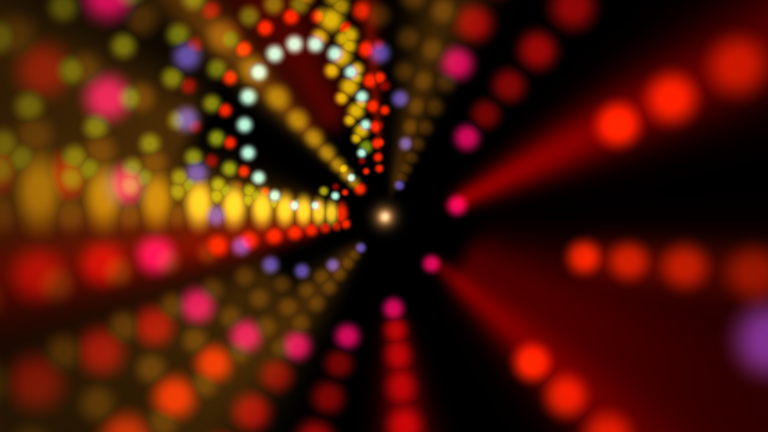
A WebGL 2 fragment shader for this background:

```glsl
#version 300 es
precision highp float;
uniform vec2 u_resolution;
out vec4 fragColor;

const vec2 VANISH = vec2(0.891, 0.498);
const float STEP = 1.23;
const vec3 PINK = vec3(0.80, 0.03, 0.33);
const vec3 RED = vec3(0.50, 0.02, 0.02);
const vec3 ORANGE = vec3(0.95, 0.15, 0.01);
const vec3 YELLOW = vec3(0.85, 0.68, 0.04);
const vec3 LIME = vec3(0.46, 0.55, 0.06);
const vec3 BROWN = vec3(0.26, 0.15, 0.02);
const vec3 LAVENDER = vec3(0.34, 0.27, 0.62);
const vec3 ICE = vec3(0.74, 0.97, 0.86);

float hash(float n) {
    return fract(sin(n * 127.1) * 43758.5453);
}

float disc(vec2 q, float radius) {
    return 1.0 - smoothstep(0.25, 1.45, length(q) / radius);
}

// Soft cone of light opening away from its origin
float beam(vec2 p, vec2 origin, vec2 axis, float spread, float start) {
    vec2 q = p - origin, dir = normalize(axis);
    float along = dot(q, dir);
    float across = dot(q, vec2(-dir.y, dir.x)) / max(along, 0.01);
    float cone = exp(-pow(across / spread, 2.0));
    float fade = 1.0 - 0.4 * smoothstep(0.35, 1.0, along);
    return cone * fade * smoothstep(start, start + 0.07, along);
}

// Lights on one ray, growing geometrically with distance from the origin
vec3 trail(vec2 p, vec2 origin, vec2 head, float count, vec3 headColor,
           vec3 nearColor, vec3 farColor, float size) {
    vec2 q = p - origin, d = head - origin;
    float base = max(length(d), 0.01);
    float slot = floor(log(max(length(q), 0.001) / base) / log(STEP));
    vec3 sum = vec3(0.0);
    for (int j = 0; j < 2; j++) {
        float k = clamp(slot + float(j), 0.0, count);
        vec2 center = d * pow(STEP, k);
        float dist = length(center);
        vec3 body = mix(nearColor, farColor, smoothstep(0.40, 0.54, dist));
        body *= 1.0 - 0.45 * smoothstep(0.6, 1.0, dist);
        vec3 tint = k < 0.5 ? headColor : body;
        sum = max(sum, tint * disc(q - center, size * (0.013 + 0.062 * dist)));
    }
    return sum;
}

// Open arch of heads, indexed outward from its lowest point
vec2 archPoint(float t, vec2 apex, float scale) {
    float x = -0.1192 * t - 0.0009 * t * t + 0.00144 * t * t * t;
    float y = (0.0229 + 0.00037 * t - 0.00007 * t * t) * t * t;
    return apex + scale * vec2(x, y);
}

vec3 beams(vec2 p, vec2 lowVanish) {
    vec3 c = vec3(0.54, 0.0, 0.0) * beam(p, lowVanish, vec2(1.0, 0.51), 0.13, 0.14);
    c += vec3(0.29, 0.0, 0.0) * beam(p, VANISH, vec2(1.0, -0.53), 0.32, 0.17);
    c += vec3(0.32, 0.0, 0.0) * beam(p, VANISH, vec2(1.0, -0.90), 0.12, 0.12);
    c += vec3(0.40, 0.0, 0.01) * beam(p, VANISH, vec2(0.10, -1.0), 0.12, 0.20);
    c += vec3(0.27, 0.03, 0.0) * beam(p, lowVanish, vec2(1.0, -0.09), 0.09, 0.42);
    c += vec3(0.45, 0.03, 0.0) * beam(p, VANISH, vec2(-1.0, -0.16), 0.13, 0.12);
    c += vec3(0.30, 0.02, 0.0) * beam(p, VANISH, vec2(-0.54, 1.0), 0.17, 0.20);
    c += vec3(0.35, 0.04, 0.0) * beam(p, VANISH, vec2(-0.08, 1.0), 0.05, 0.12);
    // Warm brown haze
    c += BROWN * 1.35 * beam(p, VANISH, vec2(-1.0, 0.10), 0.19, 0.12);
    c += BROWN * 1.5 * beam(p, VANISH, vec2(-0.93, 1.0), 0.09, 0.06);
    c += BROWN * 0.9 * beam(p, VANISH, vec2(0.28, 1.0), 0.15, 0.03);
    c += BROWN * 1.0 * beam(p, VANISH, vec2(-0.92, -1.0), 0.19, 0.06);
    c += BROWN * 1.1 * beam(p, VANISH, vec2(-1.0, 0.45), 0.19, 0.45);
    c += BROWN * 0.85 * beam(p, VANISH, vec2(-1.0, -0.55), 0.19, 0.25);
    return c;
}

// Closed loops of small lights, each with a trail
vec3 loops(vec2 p) {
    vec3 c = vec3(0.0);
    for (int i = 0; i < 18; i++) {
        float id = float(i), angle = id * 6.28318 / 18.0;
        vec2 ray = vec2(cos(angle), sin(angle));
        vec2 inner = vec2(0.706, 0.711) + vec2(0.14, 0.19) * ray;
        vec2 outer = vec2(0.706, 0.745) + vec2(0.185, 0.22) * ray;
        float count = ray.y < -0.4 && ray.x > 0.2 ? 1.0 : 8.0;
        vec3 tint = mix(LIME, YELLOW, max(0.5 * hash(id + 3.0), smoothstep(0.1, 0.9, ray.x)));
        c = max(c, trail(p, VANISH, inner, count, ICE, tint, tint * 0.7, 0.54));
        c = max(c, trail(p, VANISH, outer, 1.0, ORANGE, RED, RED, 0.44));
    }
    return c;
}

// Two open arches with trails spreading to the border
vec3 arches(vec2 p) {
    vec3 c = vec3(0.0);
    for (int i = -7; i <= 6; i++) {
        float t = float(i);
        vec2 origin = VANISH - vec2(0.0, 0.051 * (1.0 - smoothstep(-4.0, -2.5, t)));
        vec2 outer = archPoint(t, vec2(0.6875, 0.199), 1.0);
        vec2 inner = archPoint(t, vec2(0.699, 0.373), 0.61);
        float count = i == -4 || i == -3 ? 0.0 : 9.0;
        vec3 farColor = i == 1 ? ORANGE * 0.9 : RED * 1.15;
        if (i > -7) {
            c = max(c, trail(p, origin, outer, count, PINK, RED * 0.85, farColor, 1.02));
        }
        if (i != -3) {
            c = max(c, trail(p, VANISH, inner, 7.0, LAVENDER, BROWN * 0.8, BROWN, 0.70));
        }
    }
    return c;
}

// Dense or bright rows beside the loops and arches
vec3 rows(vec2 p, vec2 lowVanish) {
    vec3 amber = YELLOW * vec3(0.72, 0.60, 0.5);
    vec2 tall = VANISH + (p - VANISH) * vec2(1.0, 0.60);
    vec3 c = trail(tall, VANISH, vec2(0.79, 0.5025), 11.0, ORANGE, vec3(0.98, 0.78, 0.15), amber, 0.88);
    c = max(c, trail(p, VANISH, vec2(0.80, 0.482), 7.0, ORANGE, ORANGE * 0.8, RED, 0.70));
    c = max(c, trail(p, VANISH, vec2(0.878, 0.61), 8.0, ORANGE, ORANGE, ORANGE * 0.7, 0.55));
    c = max(c, trail(p, VANISH, vec2(0.847, 0.66), 5.0, LIME, YELLOW, YELLOW, 0.75));
    c = max(c, trail(p, VANISH, vec2(0.833, 0.563), 9.0, ORANGE, YELLOW * 0.5, BROWN * 1.4, 0.85));
    c = max(c, trail(p, lowVanish, vec2(1.431, 0.711), 3.0, ORANGE, ORANGE, ORANGE, 1.05));
    c = max(c, trail(p, VANISH, vec2(1.231, 0.160), 3.0, ORANGE, ORANGE, ORANGE * 0.8, 1.05));
    c = max(c, trail(p, lowVanish, vec2(1.35, 0.405), 4.0, ORANGE * 0.85, ORANGE * 0.62, ORANGE * 0.62, 1.0));
    return c;
}

void main() {
    vec2 p = gl_FragCoord.xy / u_resolution.y;
    p.x += 0.5 * (16.0 / 9.0 - u_resolution.x / u_resolution.y);
    vec2 lowVanish = VANISH - vec2(0.0, 0.051);

    vec3 lights = max(max(arches(p), loops(p)), rows(p, lowVanish));
    vec3 haze = beams(p, lowVanish);
    vec3 color = haze * (1.0 - 0.6 * clamp(lights, 0.0, 1.0)) + lights;
    color += vec3(0.36, 0.19, 0.55) * disc(p - vec2(1.785, 0.213), 0.09);

    // Glowing core
    float core = dot(p - VANISH, p - VANISH);
    color += vec3(0.65, 0.42, 0.20) * exp(-core / 0.0007);
    color += vec3(0.50, 0.50, 0.45) * exp(-core / 0.00018);
    fragColor = vec4(clamp(color, 0.0, 1.0), 1.0);
}
```
